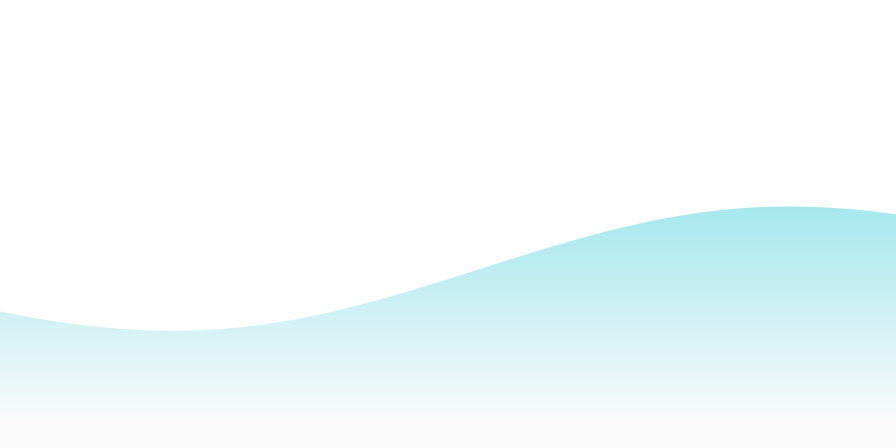
Give the GLSL for this background, as a WebGL 2 fragment shader.

```glsl
#version 300 es
precision highp float;

uniform vec2 u_resolution;
out vec4 fragColor;

const float HALF_PI = 1.5707963;

// Wave shape, as fractions of the canvas
const float WAVE_LEVEL = 0.4004;
const float WAVE_HEIGHT = 0.1387;
const float WAVE_CENTER = 0.537;
const float WAVE_HALF_PERIOD = 0.684;
const float OUTER_STRETCH = 0.09;

// Vertical fade inside the wave
const float FADE_TOP = 0.539;
const float FADE_BOTTOM = 0.062;

const vec3 SKY_COLOR = vec3(1.0);
const vec3 CREST_COLOR = vec3(0.65, 0.908, 0.934);
const vec3 BASE_COLOR = vec3(0.98);

// One sine, slightly relaxed beyond its trough and crest
float waveSurface(float x) {
    float phase = 2.0 * HALF_PI * (x - WAVE_CENTER) / WAVE_HALF_PERIOD;
    float excess = max(abs(phase) - HALF_PI, 0.0);
    phase -= sign(phase) * excess * OUTER_STRETCH;
    return WAVE_LEVEL + WAVE_HEIGHT * sin(phase);
}

vec3 waterColor(float y) {
    float height = clamp((y - FADE_BOTTOM) / (FADE_TOP - FADE_BOTTOM), 0.0, 1.0);
    return mix(BASE_COLOR, CREST_COLOR, height);
}

void main() {
    vec2 uv = gl_FragCoord.xy / u_resolution;

    // Pixel-wide smooth edge along the surface
    float depth = waveSurface(uv.x) - uv.y;
    float edge = max(length(vec2(dFdx(depth), dFdy(depth))), 1e-5);
    float coverage = clamp(depth / edge + 0.5, 0.0, 1.0);

    fragColor = vec4(mix(SKY_COLOR, waterColor(uv.y), coverage), 1.0);
}
```
